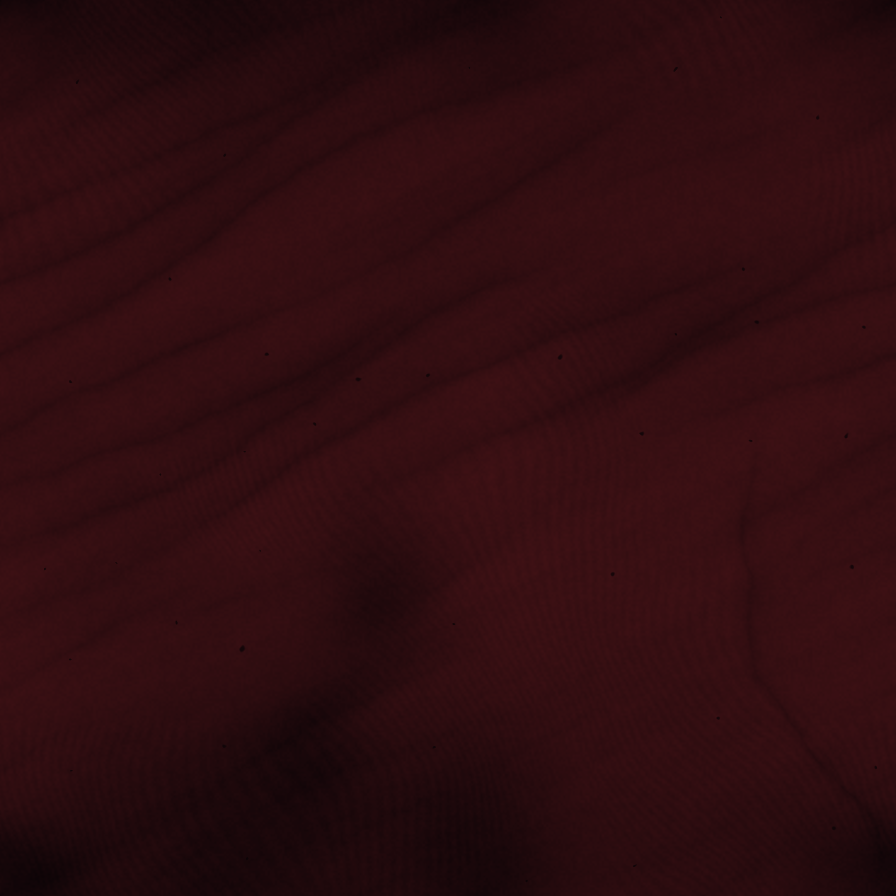
This texture is drawn by a three.js fragment shader. Its source:

```glsl
// Dark wine-red worn sheet with soft diagonal creases, smudges, faint prints and specks; tiles.
varying vec2 vUv;

const vec3 SHADOW = vec3(0.036, 0.012, 0.022);
const vec3 WINE = vec3(0.238, 0.064, 0.078);
const float BASE_TONE = 0.90;
const float BAND_HEIGHT = 0.04;
const float BAND_WIDTH = 0.18;
const float BAND_DEPTH = 0.32;
const float SMUDGE_DEPTH = 0.42;
const int CREASES = 7;
const float CREASE_DEPTH = 0.25;
const float CREASE_LINE = 0.0035;
const float CREASE_SOFT = 0.026;
const float RIDGE_DEPTH = 0.035;
const float SPECK_CELLS = 9.0;
const float SPECK_SHARE = 0.35;
const float GRAIN_DEPTH = 0.15;
const float TAU = 6.2831853;

float hash(vec2 c) {
  vec3 q = fract(c.xyx * 0.1031);
  q += dot(q, q.yzx + 33.33);
  return fract((q.x + q.y) * q.z);
}

vec2 wrapDelta(vec2 d) { return fract(d + 0.5) - 0.5; }

// Value noise repeating over the unit square
float wrapNoise(vec2 p, vec2 cells) {
  p *= cells;
  vec2 c = floor(p), f = fract(p);
  f = f * f * (3.0 - 2.0 * f);
  vec2 a = mod(c, cells), b = mod(c + 1.0, cells);
  return mix(mix(hash(a), hash(vec2(b.x, a.y)), f.x),
             mix(hash(vec2(a.x, b.y)), hash(b), f.x), f.y);
}

// Wrapping cellular noise: distance to the nearest seed and its id
vec2 cellular(vec2 p, float cells) {
  p *= cells;
  vec2 best = vec2(9.0, 0.0);
  for (int j = -1; j <= 1; j++) {
    for (int i = -1; i <= 1; i++) {
      vec2 c = floor(p) + vec2(float(i), float(j));
      vec2 id = mod(c, cells) + 17.0;
      vec2 seed = c + 0.15 + 0.7 * vec2(hash(id), hash(id + 41.0));
      float d = distance(p, seed);
      if (d < best.x) best = vec2(d, hash(id + 83.0));
    }
  }
  return best;
}

float smudge(vec2 p, vec2 centre, vec2 size) {
  vec2 d = wrapDelta(p - centre) / size;
  return exp(-dot(d, d));
}

float foldProfile(float d, float below, float above) {
  float q = abs(d) / (d < 0.0 ? below : above);
  return exp(-q * q / (0.6 + q));
}

// Creases rise one half per width, so each rejoins itself across the edges
float diagonalCreases(vec2 p) {
  float sum = 0.0;
  float rough = 0.020 * (wrapNoise(p, vec2(17.0)) - 0.5) + 0.010 * (wrapNoise(p, vec2(60.0)) - 0.5);
  for (int i = 0; i < CREASES; i++) {
    float k = float(i);
    float bend = 0.034 * sin(TAU * (p.x + p.y) + 1.7 * k)
               + 0.014 * sin(TAU * (2.0 * p.x - p.y) + 2.3 * k);
    float phase = 2.0 * p.y - p.x + bend + rough - fract(0.48 + 0.382 * k);
    float d = (fract(phase + 0.5) - 0.5) / sqrt(5.0);
    float presence = smoothstep(0.25, 0.8, wrapNoise(p + 0.37 * k, vec2(3.0)));
    float line = foldProfile(d, CREASE_LINE, CREASE_LINE);
    sum += presence * (0.35 * line + 0.7 * foldProfile(d, 0.010, CREASE_SOFT));
  }
  return sum;
}

float uprightCrease(vec2 p) {
  float path = 0.835 + 0.16 * (1.0 - smoothstep(0.0, 0.3, p.y));
  path += 0.022 * (wrapNoise(p, vec2(12.0)) - 0.5) + 0.008 * (wrapNoise(p, vec2(48.0)) - 0.5);
  float reach = smoothstep(0.0, 0.08, p.y) * (1.0 - smoothstep(0.42, 0.55, p.y));
  float d = wrapDelta(vec2(p.x - path)).x;
  return reach * (0.4 * foldProfile(d, 0.003, 0.003) + 0.4 * foldProfile(d, 0.009, 0.016));
}

void main() {
  vec2 p = fract(vUv);
  float broad = wrapNoise(p, vec2(4.0)) * 0.6 + wrapNoise(p, vec2(9.0)) * 0.4 - 0.5;
  vec2 slant = vec2(p.x, 2.0 * p.y - p.x);
  float streaks = 0.6 * wrapNoise(slant, vec2(2.0, 13.0)) + 0.4 * wrapNoise(slant, vec2(5.0, 47.0)) - 0.5;
  vec2 warped = p + 0.08 * vec2(broad, wrapNoise(p, vec2(6.0)) - 0.5);

  // Dark horizontal band and smudges
  float dy = wrapDelta(warped - BAND_HEIGHT).y / BAND_WIDTH;
  float band = exp(-dy * dy);
  float sideways = 1.0 - 0.4 * cos(TAU * (p.x - 0.83));
  float smudges = 0.9 * smudge(warped, vec2(0.0), vec2(0.13, 0.08))
                + 0.6 * smudge(warped, vec2(0.54, 0.05), vec2(0.08, 0.13));
  for (int i = 0; i < 3; i++) {
    float k = float(i);
    smudges += (1.0 - 0.25 * k) * smudge(warped, vec2(0.44, 0.35) - k * vec2(0.09, 0.16), vec2(0.08, 0.09));
  }
  float tone = BASE_TONE + 0.20 * broad + 0.10 * streaks;
  tone -= BAND_DEPTH * band * sideways + SMUDGE_DEPTH * smudges;

  // Folds, fading out over the calm lower right
  float calm = min(1.0, 1.5 * smudge(p, vec2(0.74, 0.27), vec2(0.27, 0.21)));
  float folds = (1.0 - 0.75 * band) * (1.0 - 0.9 * calm) * diagonalCreases(p);
  tone -= CREASE_DEPTH * (folds + uprightCrease(p));

  // Patches of fingerprint ridges
  float swirl = 2.6 * sin(TAU * (p.x + 2.0 * p.y)) + 2.2 * sin(TAU * (2.0 * p.x - p.y));
  float ridges = sin(TAU * (78.0 * p.x + 36.0 * p.y + swirl + 1.5 * wrapNoise(p, vec2(14.0))));
  float patchy = smoothstep(0.5, 0.8, wrapNoise(p + 0.21, vec2(6.0)));
  tone += RIDGE_DEPTH * patchy * ridges;

  // Grain and black specks
  float grain = 0.65 * wrapNoise(p, vec2(370.0)) + 0.35 * wrapNoise(p, vec2(150.0))
              + 0.25 * wrapNoise(p, vec2(64.0)) - 0.625;
  tone += GRAIN_DEPTH * grain;
  vec2 speck = cellular(p + 0.004 * wrapNoise(p, vec2(160.0)), SPECK_CELLS);
  float radius = mix(0.0012, 0.0030, fract(speck.y * 19.0)) * SPECK_CELLS;
  float spot = 1.0 - smoothstep(0.4 * radius, 1.3 * radius, speck.x);
  tone *= 1.0 - 0.75 * spot * step(speck.y, SPECK_SHARE);

  gl_FragColor = vec4(mix(SHADOW, WINE, clamp(tone, 0.0, 1.1)), 1.0);
}
```
